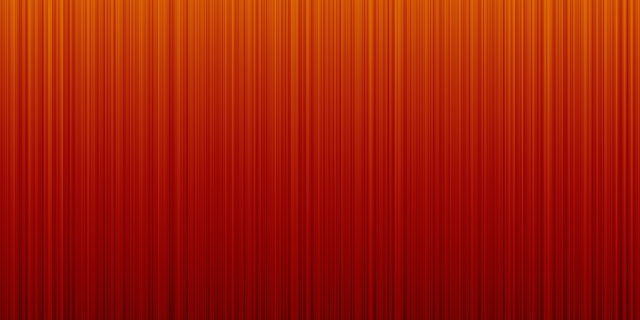
A WebGL 1 fragment shader for this background:

```glsl
precision highp float;
// Fine vertical streaks over a gradient from dark red up to glowing orange.

uniform vec2 u_resolution;

// Colour ramp, from deepest shade to brightest glow
const vec3 MAROON  = vec3(0.31, 0.00, 0.00);
const vec3 GARNET  = vec3(0.47, 0.01, 0.01);
const vec3 CRIMSON = vec3(0.54, 0.01, 0.01);
const vec3 RED     = vec3(0.62, 0.04, 0.02);
const vec3 RUST    = vec3(0.70, 0.13, 0.03);
const vec3 EMBER   = vec3(0.75, 0.22, 0.03);
const vec3 ORANGE  = vec3(0.80, 0.30, 0.03);
const vec3 AMBER   = vec3(0.87, 0.41, 0.01);

// Streak cells per canvas height
const float BAND_FREQ   = 34.0;
const float STREAK_FREQ = 82.0;
const float LINE_FREQ   = 146.0;
const float HAIR_FREQ   = 205.0;

const float STREAK_DEPTH = 0.46;  // how far streaks shift the tone
const float TONE_BOTTOM  = 0.02;
const float TONE_TOP     = 0.98;
const int   TAPS         = 4;     // samples across one pixel

// Random slope in -1..1 for a lattice point
float slope(float cell) {
    return fract(sin(cell * 127.1 + 11.7) * 43758.5) * 2.0 - 1.0;
}

// One-dimensional gradient noise
float gradientNoise(float x) {
    float cell = floor(x);
    float f = x - cell;
    float fade = f * f * f * (f * (f * 6.0 - 15.0) + 10.0);
    return mix(slope(cell) * f, slope(cell + 1.0) * (f - 1.0), fade);
}

// Broad bands, streaks and hairlines together
float streaks(float x) {
    return 0.5 * gradientNoise(x * BAND_FREQ + 19.3)
         + 0.9 * gradientNoise(x * STREAK_FREQ + 307.6)
         + 1.0 * gradientNoise(x * LINE_FREQ + 811.2)
         + 0.9 * gradientNoise(x * HAIR_FREQ + 1523.8);
}

// Progress from one ramp stop to the next
float rise(float start, float end, float tone) {
    return clamp((tone - start) / (end - start), 0.0, 1.0);
}

vec3 emberRamp(float tone) {
    vec3 color = mix(MAROON, GARNET, rise(-0.18, 0.06, tone));
    color = mix(color, CRIMSON, rise(0.06, 0.22, tone));
    color = mix(color, RED,     rise(0.22, 0.44, tone));
    color = mix(color, RUST,    rise(0.44, 0.66, tone));
    color = mix(color, EMBER,   rise(0.66, 0.83, tone));
    color = mix(color, ORANGE,  rise(0.83, 0.95, tone));
    return mix(color, AMBER,    rise(0.95, 1.15, tone));
}

void main() {
    float pixel = 1.0 / u_resolution.y;
    vec2 p = gl_FragCoord.xy * pixel;

    // Average the streaks over the pixel width for smooth edges
    float streak = 0.0;
    for (int i = 0; i < TAPS; i++) {
        float offset = (float(i) + 0.5) / float(TAPS) - 0.5;
        streak += streaks(p.x + offset * pixel);
    }
    streak /= float(TAPS);

    // Height sets the base tone, streaks lift or sink it
    float tone = mix(TONE_BOTTOM, TONE_TOP, p.y) + STREAK_DEPTH * streak;
    gl_FragColor = vec4(emberRamp(tone), 1.0);
}
```
